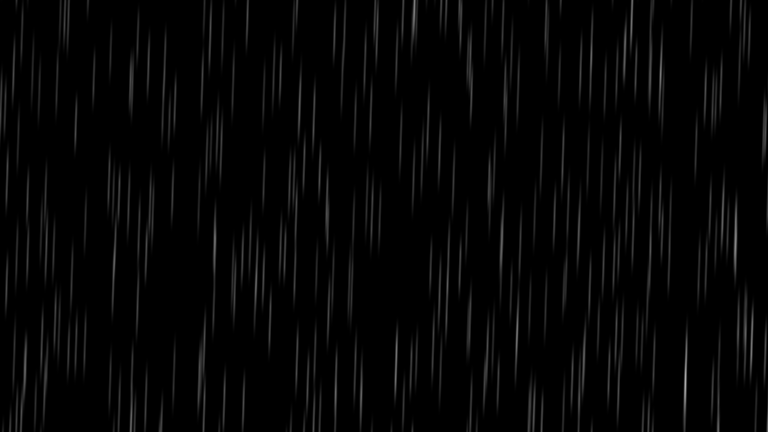
Reproduce this texture procedurally as a Shadertoy shader.

```glsl
#define LAYERS 6
#define CELL_SIZE vec2(0.03, 0.4)
#define DROP_CHANCE 0.31
#define SLANT 0.03
#define HALF_WIDTH 0.0039
#define MIN_LENGTH 0.17
#define MAX_LENGTH 0.23
#define MIN_GLOW 0.17
#define MAX_GLOW 0.31

float hash(vec3 p) {
    p = fract(p * vec3(0.1031, 0.1030, 0.0973));
    p += dot(p, p.yzx + 33.33);
    return fract((p.x + p.y) * p.z);
}

// One streak at most per cell, kept inside the cell borders
float rainLayer(vec2 p, float seed) {
    p.x += CELL_SIZE.x * hash(vec3(seed, 3.0, 7.0));
    float column = floor(p.x / CELL_SIZE.x);
    p.y += CELL_SIZE.y * hash(vec3(column, 5.0, seed));
    vec3 id = vec3(column, floor(p.y / CELL_SIZE.y), seed) + 11.0;
    vec2 local = mod(p, CELL_SIZE);

    float present = step(hash(id), DROP_CHANCE);
    float halfLength = 0.5 * mix(MIN_LENGTH, MAX_LENGTH, hash(id + 19.0));
    float glow = mix(MIN_GLOW, MAX_GLOW, hash(id + 37.0));

    // Random centre with a margin for the streak itself
    vec2 margin = vec2(HALF_WIDTH, halfLength);
    vec2 jitter = vec2(hash(id + 53.0), hash(id + 71.0));
    vec2 centre = mix(margin, CELL_SIZE - margin, jitter);

    // Soft sides and fading ends
    vec2 d = abs(local - centre) / margin;
    float across = max(1.0 - d.x, 0.0);
    float along = 1.0 - smoothstep(0.25, 1.0, d.y);
    return present * glow * across * along;
}

void mainImage(out vec4 fragColor, in vec2 fragCoord) {
    vec2 p = fragCoord / iResolution.y;
    p.x -= SLANT * p.y;

    // Overlapping streaks add up to brighter ones
    float rain = 0.0;
    for (int i = 0; i < LAYERS; i++) {
        rain += rainLayer(p, float(i) * 13.0 + 1.0);
    }
    fragColor = vec4(vec3(min(rain, 1.0)), 1.0);
}
```
